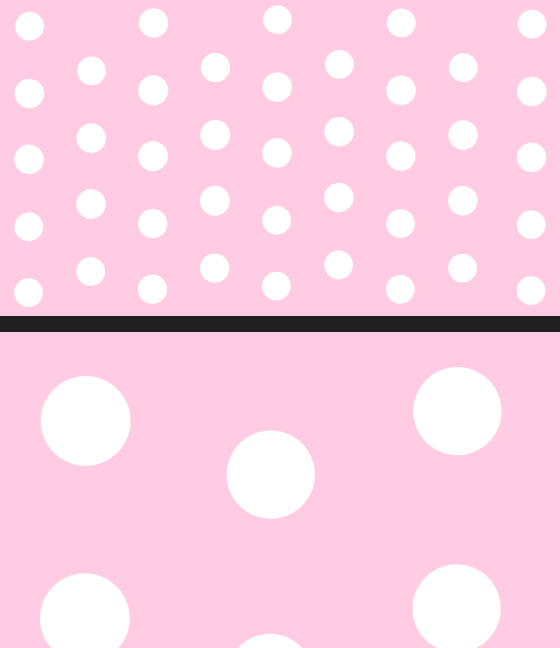
Top, the full canvas; bottom, a detail of the centre.
This pattern is drawn by a Shadertoy shader. Its source:

```glsl
// White polka dots on pale pink: nine staggered columns of five and four dots.
// Each dot is a circle distance; column pairs rise towards the middle in a
// shallow arch, with slight drift in spacing and size. Unit: canvas height.

// Centre of a dot, measured from the top left.
vec2 dotCentre(float column, float row) {
    float odd = mod(column, 2.0);
    float pair = floor(column * 0.5);
    float last = step(7.5, column);
    float arch = min(pair, 4.0 - pair);

    float x = 0.0936 + 0.1961 * column + 0.0215 * last - 0.00085 * row;
    float y = 0.0830 + 0.2107 * row + 0.1412 * odd
            + 0.0025 * mod(row, 2.0)
            - 0.0103 * arch - 0.0065 * last;
    return vec2(x, y);
}

// Dots in the second and third rows and second column pair are a little larger.
float dotRadius(float column, float row) {
    float largeRow = step(abs(row - 1.5), 0.6);
    float largePair = step(abs(column - 2.5), 0.6);
    return 0.0453 + 0.0012 * largeRow + 0.0008 * largePair;
}

void mainImage(out vec4 fragColor, in vec2 fragCoord) {
    vec2 p = vec2(fragCoord.x, iResolution.y - fragCoord.y) / iResolution.y;

    // Distance to the nearest dot edge; odd columns hold one dot fewer.
    float edge = 1.0;
    for (int column = 0; column < 9; column++) {
        for (int row = 0; row < 5 - column % 2; row++) {
            vec2 cell = vec2(column, row);
            float d = length(p - dotCentre(cell.x, cell.y)) - dotRadius(cell.x, cell.y);
            edge = min(edge, d);
        }
    }

    // Fill with a soft edge about one pixel wide.
    float soft = 0.75 / iResolution.y;
    float cover = 1.0 - smoothstep(-soft, soft, edge);
    vec3 pink = vec3(1.0, 0.80, 0.89);
    fragColor = vec4(mix(pink, vec3(1.0), cover), 1.0);
}
```
